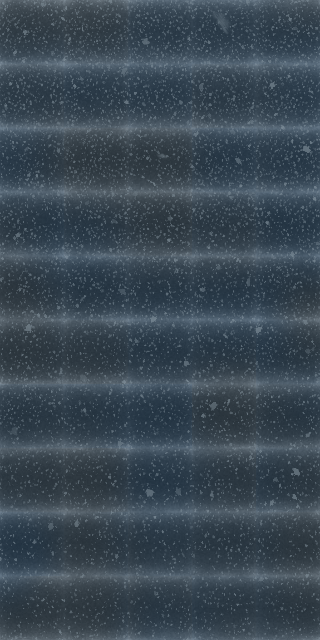
Reproduce this pattern procedurally as a Shadertoy shader.

```glsl
const float COLUMNS = 5.0;
const vec3 BLUE_SLATE = vec3(0.140, 0.205, 0.262);
const vec3 GREY_SLATE = vec3(0.165, 0.205, 0.235);
const vec3 HAZE = vec3(0.185, 0.190, 0.195);
const vec3 FLAKE = vec3(0.54, 0.60, 0.64);
const float ROW_FALLOFF = 7.0;
const float SEAM_FALLOFF = 13.0;
const float SEAM_STRENGTH = 0.24;
const float GRAIN = 0.035;

float hash(vec2 p) {
    vec3 q = fract(vec3(p.xyx) * 0.1031);
    q += dot(q, q.yzx + 33.33);
    return fract((q.x + q.y) * q.z);
}

vec2 hash2(vec2 p) {
    return vec2(hash(p + 17.3), hash(p + 61.7));
}

float noise(vec2 p) {
    vec2 i = floor(p), f = fract(p);
    f = f * f * (3.0 - 2.0 * f);
    return mix(mix(hash(i), hash(i + vec2(1, 0)), f.x),
               mix(hash(i + vec2(0, 1)), hash(i + vec2(1, 1)), f.x), f.y);
}

mat2 rotate(float a) {
    float c = cos(a), s = sin(a);
    return mat2(c, s, -s, c);
}

// Ragged, slightly elongated chips, at most one per cell
float flakes(vec2 p, float cells, float radius, float chance, float pixel, float seed) {
    vec2 g = rotate(seed) * p * cells + seed * 37.0;
    vec2 id = floor(g);
    vec2 center = 0.3 + 0.4 * hash2(id);
    vec2 d = rotate(-seed) * (fract(g) - center) / cells;
    d = rotate((hash(id + 5.1) - 0.5) * 1.8) * d;
    d.x *= 1.0 + 0.9 * hash(id + 8.6);
    float size = radius * mix(0.5, 1.15, hash(id + 3.9));
    float ragged = (noise(d / size * 2.2 + id * 7.0) - 0.5) * size * 0.9;
    float shape = smoothstep(pixel, -pixel, length(d) - size + ragged);
    return shape * step(hash(id + 11.4), chance) * mix(0.35, 1.0, hash(id + 21.8));
}

// Rare fibrous scuffs, wide and streaked
float scuffs(vec2 p, float chance) {
    vec2 id = floor(p);
    vec2 d = fract(p) - (0.35 + 0.3 * hash2(id + 40.0));
    d = rotate(hash(id + 2.7) * 3.14) * d;
    float size = mix(0.10, 0.24, hash(id + 9.2));
    float edge = length(d * vec2(1.0, 1.9)) / size + 0.5 * (noise(d * 22.0 + id) - 0.5);
    float fibres = noise(d * vec2(7.0, 65.0) + id * 13.0);
    return smoothstep(1.0, 0.35, edge) * (0.2 + 0.8 * fibres) * step(hash(id + 31.0), chance);
}

// Undertone blended softly between neighbouring tiles
float undertone(vec2 p) {
    return smoothstep(0.25, 0.8, 0.7 * noise(p * 0.8 + 4.0) + 0.3 * hash(floor(p) + 2.0));
}

void mainImage(out vec4 fragColor, in vec2 fragCoord) {
    vec2 p = fragCoord / iResolution.x * COLUMNS;
    float pixel = 0.6 * COLUMNS / iResolution.x;
    float height = fragCoord.y / iResolution.y;
    vec2 edge = 0.5 - abs(fract(p) - 0.5);

    // Slate ground
    vec3 color = mix(BLUE_SLATE, GREY_SLATE, undertone(p));
    color += 0.012 * (noise(p * 3.0) - 0.5) + 0.02 * smoothstep(0.6, 1.0, height);

    // Dusty haze along rows, fainter along columns
    float drift = 0.82 + 0.36 * noise(p * vec2(4.0, 9.0));
    float row = exp(-edge.y * ROW_FALLOFF) * drift;
    float speckle = mix(0.5, 1.5, noise(p * 38.0));
    float seam = exp(-edge.x * SEAM_FALLOFF) * speckle * (0.5 + row);
    color += HAZE * (row + SEAM_STRENGTH * seam);
    color += GRAIN * (noise(p * 51.0) - 0.5) * (0.7 + row);

    // Chips from dust to large flecks, denser towards the top
    float density = mix(0.5, 1.0, smoothstep(0.05, 0.95, height));
    float wear = 0.0;
    for (int i = 0; i < 3; i++) {
        float k = float(i);
        wear = max(wear, 0.65 * flakes(p, 15.0 - 2.0 * k, 0.014 + 0.003 * k,
                                       0.6 * density, pixel, 0.4 + 0.9 * k));
    }
    wear = max(wear, 0.75 * flakes(p, 6.0, 0.028, 0.26 * density, pixel, 3.3));
    wear = max(wear, 0.7 * flakes(p, 2.6, 0.055, 0.2 * density, pixel, 4.6));
    wear = max(wear, 0.6 * scuffs(p, 0.11));
    color = mix(color, FLAKE, wear * 0.85);

    fragColor = vec4(clamp(color, 0.0, 1.0), 1.0);
}
```
